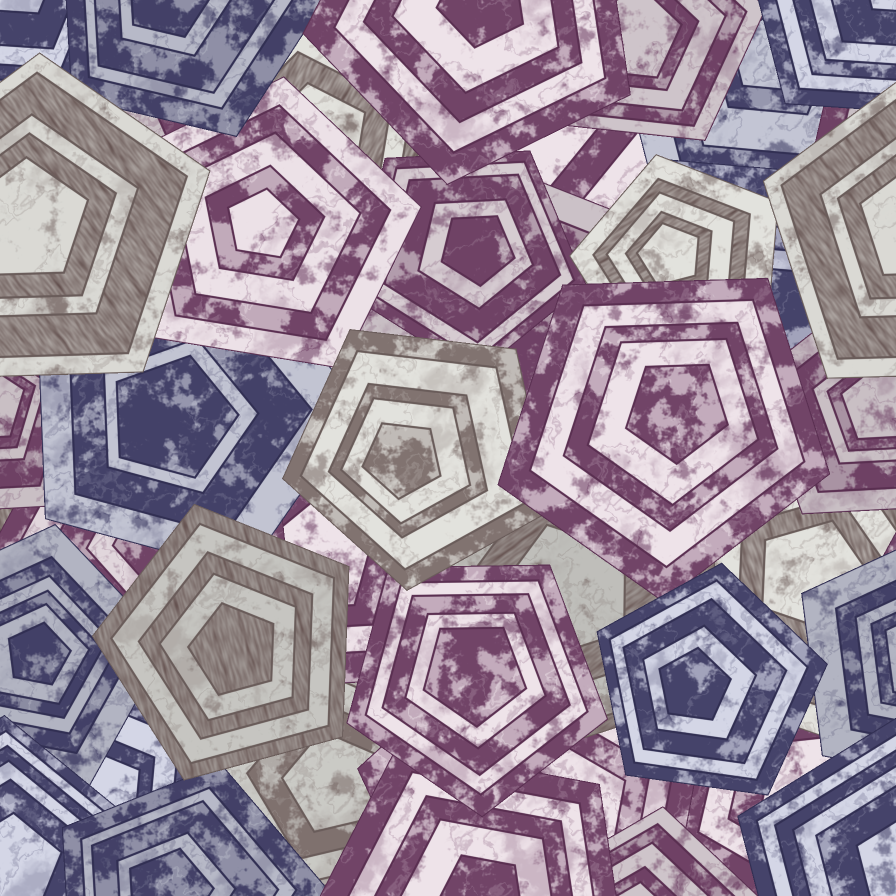
A Shadertoy shader for this pattern:

```glsl
// Draws a seamless collage of overlapping nested pentagons in worn plum, navy and taupe ink.

const float TAU = 6.28319;
const float GRID = 4.0;          // pentagons per canvas side, in each layer
const float LINE_WIDTH = 0.0024; // outline, in canvas units

struct Pentagon {
    vec2 local;    // position relative to the rotated centre
    float apothem; // centre to edge, in canvas units
    float depth;   // the highest depth is on top
    float family;  // 0 plum, 1 navy, 2 taupe
    float seed;
};

// Three random values in 0..1 from a whole-number cell and seed
vec3 hash3(vec2 cell, float seed) {
    uvec3 v = uvec3(ivec3(cell, seed)) * 1664525u + 1013904223u;
    v.x += v.y * v.z; v.y += v.z * v.x; v.z += v.x * v.y;
    v ^= v >> 16u;
    v.x += v.y * v.z; v.y += v.z * v.x; v.z += v.x * v.y;
    return vec3(v >> 8u) / 16777216.0;
}

mat2 rotation(float a) {
    return mat2(cos(a), sin(a), -sin(a), cos(a));
}

// Slope contribution of one lattice corner
float cornerSlope(vec2 cell, vec2 offset, float period, float seed) {
    float a = TAU * hash3(mod(cell, period), seed).x;
    return dot(vec2(cos(a), sin(a)), offset);
}

// Gradient noise that wraps after a whole number of cells
float gradientNoise(vec2 p, float period, float seed) {
    vec2 i = floor(p), f = p - i;
    vec2 w = f * f * f * (f * (f * 6.0 - 15.0) + 10.0);
    vec2 e = vec2(1.0, 0.0);
    float low = mix(cornerSlope(i, f, period, seed), cornerSlope(i + e, f - e, period, seed), w.x);
    float high = mix(cornerSlope(i + e.yx, f - e.yx, period, seed),
                     cornerSlope(i + 1.0, f - 1.0, period, seed), w.x);
    return mix(low, high, w.y);
}

float fbm(vec2 uv, float frequency, float seed) {
    float sum = 0.0, gain = 1.0;
    for (int k = 0; k < 5; k++) {
        sum += gain * gradientNoise(uv * frequency, frequency, seed);
        frequency *= 2.0;
        gain *= 0.64;
    }
    return sum;
}

// Distance from the centre along the normal of the nearest side
float pentagonRadius(vec2 p) {
    float sector = TAU / 5.0, a = atan(p.x, p.y);
    return length(p) * cos(a - sector * floor(a / sector + 0.5));
}

// Topmost pentagon of two jittered, wrapping grids
Pentagon findTop(vec2 uv) {
    Pentagon top = Pentagon(vec2(0.0), 1.0, -1.0, 2.0, 99.0);
    for (int k = 0; k < 18; k++) {
        float layer = float(k / 9);
        vec2 shift = vec2(0.5 * layer);
        vec2 cell = floor(uv * GRID - shift) + vec2(k % 3, (k / 3) % 3) - 1.0;
        vec2 id = mod(cell, GRID);
        vec3 place = hash3(id, 11.0 + layer), form = hash3(id, 21.0 + layer);
        vec2 centre = (cell + shift + 0.5 + 0.36 * (place.xy - 0.5)) / GRID;
        vec2 local = rotation(TAU * form.x) * (uv - centre);
        local.x *= mix(0.96, 1.06, form.z);
        float apothem = mix(mix(0.15, 0.176, form.y), mix(0.1, 0.166, form.y), layer);
        float depth = layer + place.z;
        if (pentagonRadius(local) < apothem && depth > top.depth) {
            float family = mod(id.x + 2.0 * id.y + layer + floor(form.z * 2.0), 3.0);
            top = Pentagon(local, apothem, depth, family, id.x + GRID * id.y + 16.0 * layer);
        }
    }
    return top;
}

// x: paper band (1) or ink band (0), y: outline strength
vec2 nestedBands(Pentagon s, float pixel) {
    vec3 random = hash3(vec2(s.seed, 3.0), 31.0);
    vec2 drift = 0.4 * (random.xy - 0.5) * s.apothem;
    float band = step(0.35, random.z), outline = 0.0, size = 1.0;
    for (int k = 0; k < 7; k++) {
        float d = pentagonRadius(s.local - drift * (1.0 - size)) - size * s.apothem;
        float inside = 1.0 - smoothstep(-pixel, pixel, d);
        band = mix(band, 1.0 - band, inside);
        outline = max(outline, 1.0 - smoothstep(-0.5, 0.5, (abs(d) - 0.5 * LINE_WIDTH) / pixel));
        size -= mix(0.1, 0.27, hash3(vec2(s.seed, k), 41.0).x);
        if (size < 0.22) break;
    }
    return vec2(band, outline);
}

// Worn print: blotches, creases and, on some taupe shapes, wood planks
vec3 shade(Pentagon s, vec2 uv, float pixel) {
    vec3 ink = s.family < 0.5 ? vec3(0.40, 0.21, 0.36)
             : s.family < 1.5 ? vec3(0.22, 0.21, 0.37) : vec3(0.47, 0.41, 0.40);
    vec3 paper = s.family < 0.5 ? vec3(0.95, 0.91, 0.93)
               : s.family < 1.5 ? vec3(0.85, 0.86, 0.92) : vec3(0.90, 0.90, 0.88);
    vec3 random = hash3(vec2(s.seed, 5.0), 51.0);
    paper *= mix(0.84, 1.0, smoothstep(0.1, 0.6, random.x));

    float blotch = fbm(uv, 22.0, s.seed);
    float fold = fbm(uv + 0.012 * blotch, 9.0, s.seed + 40.0);
    float crease = 1.0 - smoothstep(0.0, 0.08, abs(fold));
    float inkTone = 0.08 + 0.58 * smoothstep(0.0, 0.35, blotch + 0.3 * (random.y - 0.5)) + 0.16 * crease;
    float paperTone = 0.97 - 0.55 * smoothstep(0.15, 0.65, -blotch) - 0.22 * crease
                    - 0.25 * smoothstep(0.1, 0.6, fold);
    if (s.family > 1.5 && random.z > 0.5) {
        float groove = smoothstep(0.0, 0.12, abs(fract(s.local.x * 30.0) - 0.5));
        float grain = gradientNoise(s.local * vec2(320.0, 60.0), 512.0, s.seed);
        inkTone = 0.02 + 0.22 * groove + 0.4 * grain + 0.1 * blotch;
    }

    vec2 bands = nestedBands(s, pixel);
    vec3 color = mix(ink, paper, mix(inkTone, paperTone, bands.x));
    return mix(color, ink * 0.88, bands.y);
}

void mainImage(out vec4 fragColor, in vec2 fragCoord) {
    float pixel = 1.0 / iResolution.y;
    vec3 color = vec3(0.0);
    // Four samples per pixel smooth the overlaps
    for (int k = 0; k < 4; k++) {
        vec2 uv = (fragCoord + 0.5 * vec2(k % 2, k / 2) - 0.25) / iResolution.xy;
        color += 0.25 * shade(findTop(uv), uv, pixel);
    }
    fragColor = vec4(color, 1.0);
}
```
